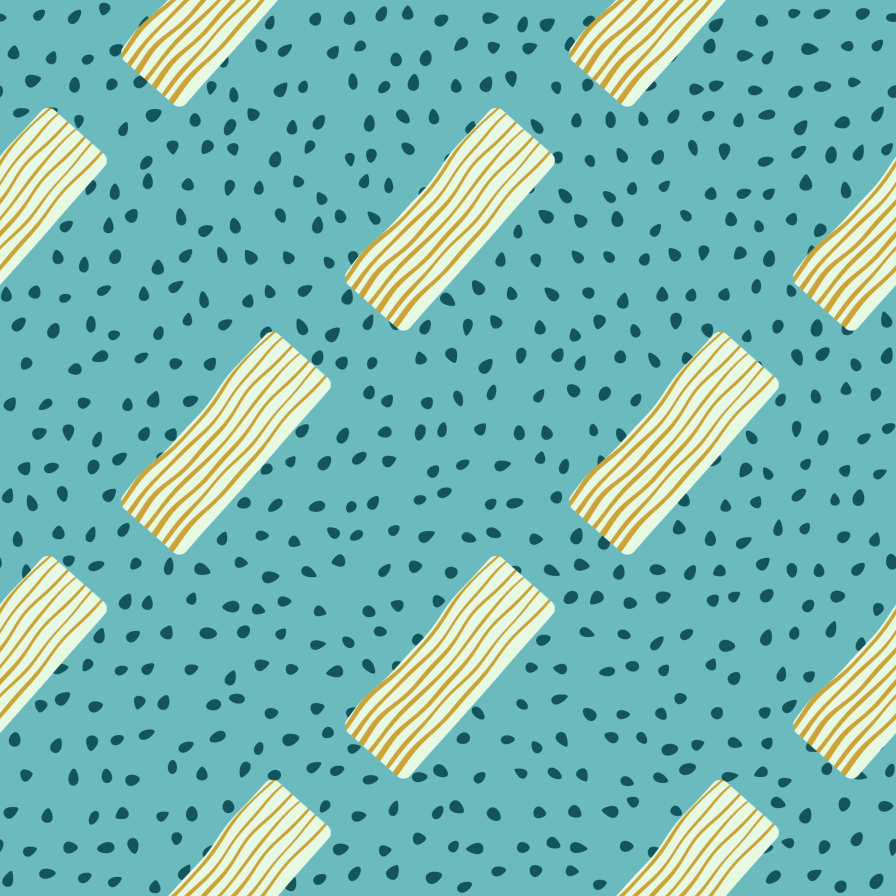
A Shadertoy shader for this pattern:

```glsl
// Slanted pale bars with hand-drawn golden grain, set in a half-drop repeat
// over a teal ground scattered with dark seeds. Bars are warped rounded boxes;
// seeds are egg shapes on a jittered grid whose hash wraps at the canvas edge.

const vec3 GROUND = vec3(0.42, 0.73, 0.74);
const vec3 SEED   = vec3(0.08, 0.33, 0.36);
const vec3 CREAM  = vec3(0.90, 0.98, 0.89);
const vec3 GOLD   = vec3(0.80, 0.64, 0.22);

const float TAU = 6.2831853;

const float BAR_REPEATS = 2.0;               // cells per side, two bars in each
const vec2  BAR_ORIGIN  = vec2(0.005, 0.51); // first bar centre, in cells
const vec2  BAR_AXIS    = vec2(0.662, 0.749);
const vec2  BAR_HALF    = vec2(0.130, 0.0465);
const float BAR_CORNER  = 0.010;
const float BAR_BEND    = 0.0024;

const int   LINE_COUNT   = 7;
const float LINE_START   = -0.0425;
const float LINE_STEP    = 0.0125;
const float LINE_WOBBLE  = 0.0012;
const vec2  LINE_HALF    = vec2(0.0026, 0.0012); // lower end, upper end

const float SEED_GRID   = 26.0;              // even, so shifted rows wrap
const float SEED_JITTER = 0.50;
const vec2  SEED_HALF   = vec2(0.0083, 0.0058);

float hash(vec2 p) {
    return fract(sin(dot(p, vec2(127.1, 311.7))) * 43758.5453);
}

float cover(float d, float aa) {
    return 1.0 - smoothstep(-aa, aa, d);
}

// Approximate distance to an egg with its narrow end towards +x
float eggDistance(vec2 q, vec2 radius, float taper) {
    radius.y *= 1.0 - taper * clamp(q.x / radius.x, -1.0, 1.0);
    float k = length(q / radius);
    return k * (k - 1.0) / max(length(q / (radius * radius)), 1e-4);
}

// Nearest seed; directions drift smoothly over the canvas
float seedDistance(vec2 uv) {
    vec2 g = uv * SEED_GRID;
    float row = floor(g.y);
    float d = 1.0;
    for (int j = -1; j <= 1; j++) {
        float y = row + float(j);
        float shift = 0.5 * mod(y, 2.0);
        for (int i = -1; i <= 1; i++) {
            vec2 cell = vec2(floor(g.x - shift) + float(i), y);
            vec2 id = mod(cell, SEED_GRID);
            vec2 rnd = vec2(hash(id), hash(id + 37.3));
            vec2 centre = cell + vec2(shift, 0.0) + 0.5 + SEED_JITTER * (rnd - 0.5);
            vec2 at = TAU * id / SEED_GRID;
            float angle = 0.9 + 0.55 * sin(at.x + at.y) - 0.6 * sin(at.y + 0.4)
                        + 1.7 * (hash(id + 11.9) - 0.5);
            angle += 0.5 * TAU * step(0.75, hash(id + 71.1));
            float c = cos(angle), s = sin(angle);
            vec2 q = mat2(c, -s, s, c) * (g - centre) / SEED_GRID;
            vec2 size = SEED_HALF * mix(vec2(0.82), vec2(1.18, 1.14),
                                        vec2(hash(id + 5.7), hash(id + 91.3)));
            d = min(d, eggDistance(q, size, mix(0.1, 0.5, hash(id + 53.9))));
        }
    }
    return d;
}

// Position along (x) and across (y) a bar, with its uneven left side
vec2 barSpace(vec2 p) {
    vec2 q = vec2(dot(p, BAR_AXIS), dot(p, vec2(BAR_AXIS.y, -BAR_AXIS.x)));
    float s = q.x / BAR_HALF.x;
    float leftness = clamp(0.6 - 0.5 * q.y / BAR_HALF.y, 0.1, 1.0);
    q.y -= BAR_BEND * leftness * (sin(4.5 * s + 1.9) + 0.3 * sin(11.0 * s));
    return q;
}

float barDistance(vec2 q) {
    vec2 e = abs(q) - BAR_HALF + BAR_CORNER;
    return length(max(e, 0.0)) + min(max(e.x, e.y), 0.0) - BAR_CORNER;
}

// Wavering grain lines, thicker towards the lower end
float grainDistance(vec2 q) {
    float s = q.x / BAR_HALF.x;
    float d = 1.0;
    for (int i = 0; i < LINE_COUNT; i++) {
        float n = float(i);
        float h = hash(vec2(n, 4.2));
        float wave = sin(5.0 * s + 2.5 * h) + 0.5 * sin(10.0 * s + TAU * h);
        float y = LINE_START + LINE_STEP * n + LINE_WOBBLE * wave;
        float halfWidth = mix(LINE_HALF.x, LINE_HALF.y, 0.5 + 0.5 * s);
        halfWidth *= 0.85 + 0.3 * h + 0.15 * sin(7.0 * s + 9.0 * h);
        d = min(d, abs(q.y - y) - halfWidth);
    }
    return d;
}

void mainImage(out vec4 fragColor, in vec2 fragCoord) {
    vec2 uv = fragCoord / iResolution.xy;
    float aa = 0.75 / min(iResolution.x, iResolution.y);

    vec3 col = mix(GROUND, SEED, cover(seedDistance(uv), aa));

    // Two interleaved bar lattices, half a cell apart
    for (int k = 0; k < 2; k++) {
        vec2 cell = uv * BAR_REPEATS - BAR_ORIGIN - 0.5 * float(k);
        vec2 q = barSpace((fract(cell + 0.5) - 0.5) / BAR_REPEATS);
        vec3 bar = mix(CREAM, GOLD, cover(grainDistance(q), aa));
        col = mix(col, bar, cover(barDistance(q), aa));
    }
    fragColor = vec4(col, 1.0);
}
```
